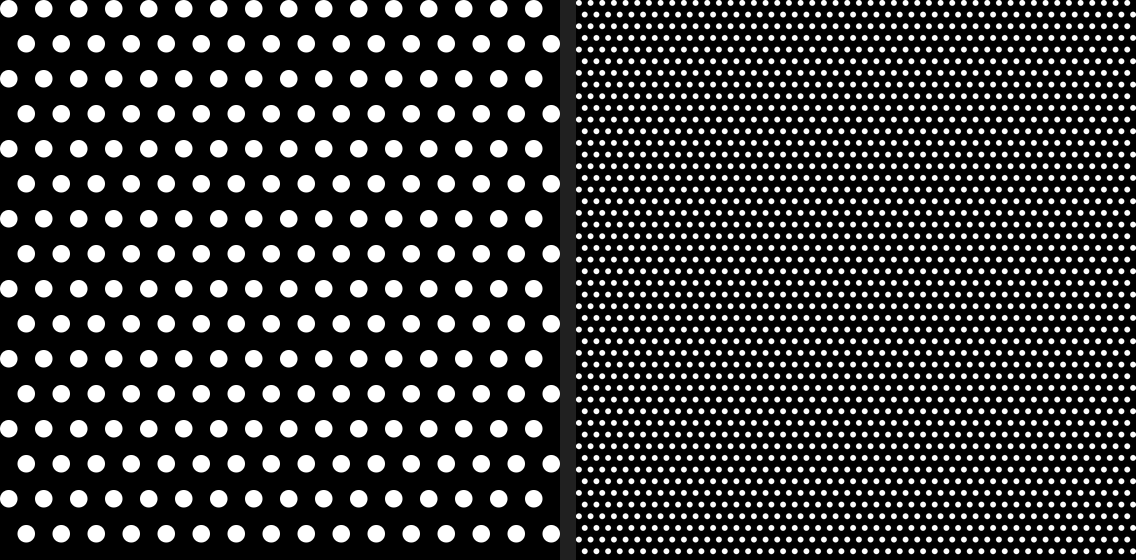
Left, the tile; right, the same tile 3 across and 3 down.
Write a Shadertoy shader that draws this pattern.

```glsl
const float REPEATS = 16.0;              // dots across and rows down (even, so it tiles)
const float RADIUS = 0.25;               // in units of the dot spacing
const vec2 FIRST_DOT = vec2(0.25);       // centre of the top left dot, in spacings
const float ROW_SHIFT = 0.5;             // sideways shift of every other row
const vec3 GROUND_COLOR = vec3(0.0);
const vec3 DOT_COLOR = vec3(1.0);

// Signed distance to the nearest dot of the staggered grid
float staggeredDots(vec2 p) {
    float row = round(p.y);
    p.x -= ROW_SHIFT * mod(row, 2.0);
    return length(p - round(p)) - RADIUS;
}

void mainImage(out vec4 fragColor, in vec2 fragCoord) {
    // Grid space, with rows counted from the top
    vec2 uv = fragCoord / iResolution.xy;
    vec2 p = vec2(uv.x, 1.0 - uv.y) * REPEATS - FIRST_DOT;

    // Edge smoothed over one pixel
    float pixel = REPEATS / min(iResolution.x, iResolution.y);
    float coverage = clamp(0.5 - staggeredDots(p) / pixel, 0.0, 1.0);

    fragColor = vec4(mix(GROUND_COLOR, DOT_COLOR, coverage), 1.0);
}
```
